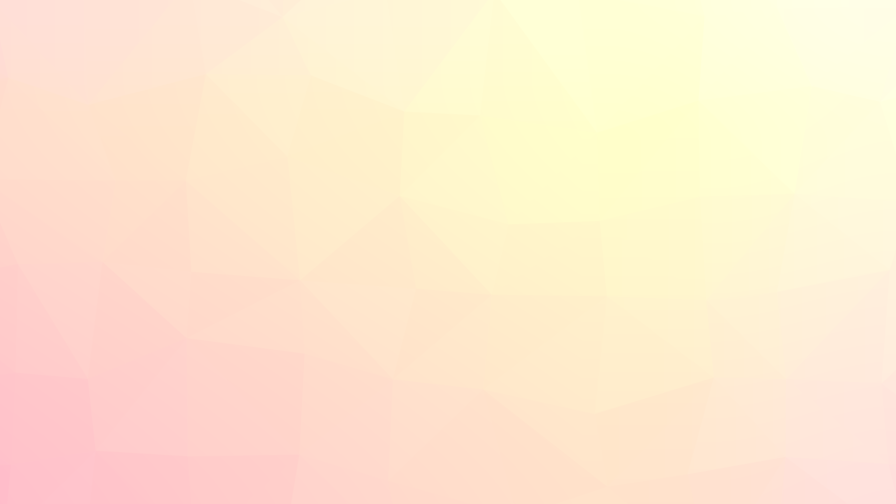
Give the GLSL for this background, as a Shadertoy shader.

```glsl
float hash(vec2 p) {
    vec3 q = fract(p.xyx * vec3(0.1031, 0.1030, 0.0973));
    q += dot(q, q.yzx + 33.33);
    return fract((q.x + q.y) * q.z);
}

// Pastel field: pink lower left, yellow upper right, paler at the far corner
vec3 pastel(vec2 p) {
    vec2 uv = p * vec2(0.5625, 1.0);
    float green = 0.74 + 0.125 * smoothstep(-0.1, 0.85, uv.y)
                + 0.145 * clamp(uv.x / 0.65, 0.0, 1.0)
                - 0.012 * smoothstep(0.8, 1.0, uv.x);
    float blue = 0.795 + 0.07 * smoothstep(0.68, 1.0, uv.x)
               + 0.05 * smoothstep(0.72, 1.0, uv.y);
    return vec3(1.0, green, blue);
}

// Rows of the mesh sag right of centre and rise on the left
float rowBend(vec2 p) {
    float sag = 0.08 * exp(-pow((p.x - 1.1) / 0.25, 2.0));
    float rise = 0.045 * exp(-pow((p.x - 0.42) / 0.22, 2.0));
    return (rise - sag) * smoothstep(1.0, 0.65, p.y);
}

const vec2 CELL = vec2(0.197, 0.185);
const vec2 MESH_ORIGIN = vec2(0.0, 0.075);

vec2 meshVertex(vec2 id) {
    vec2 jitter = vec2(hash(id + 17.0), hash(id + 71.0)) - 0.5;
    vec2 v = (id + 0.42 * jitter) * CELL + MESH_ORIGIN;
    v.y += rowBend(v);
    return v;
}

// Signed distance to the line ab, positive on its left
float edgeSide(vec2 p, vec2 a, vec2 b) {
    vec2 e = normalize(b - a), d = p - a;
    return e.x * d.y - e.y * d.x;
}

// Adds one facet, weighted by its smooth coverage
void addFacet(inout vec4 sum, vec2 p, vec2 a, vec2 b, vec2 c, float seed) {
    float inside = min(edgeSide(p, a, b), min(edgeSide(p, b, c), edgeSide(p, c, a)));
    float aa = 0.8 / iResolution.y;
    float weight = smoothstep(-aa, aa, inside);
    vec3 color = mix(pastel(p), pastel((a + b + c) / 3.0), 0.45);
    color.yz += (seed - 0.5) * vec2(0.014, 0.008);
    sum += vec4(color, 1.0) * weight;
}

void mainImage(out vec4 fragColor, in vec2 fragCoord) {
    vec2 p = fragCoord / iResolution.xy * vec2(16.0 / 9.0, 1.0);
    vec2 home = floor((p - vec2(0.0, rowBend(p)) - MESH_ORIGIN) / CELL);
    vec4 sum = vec4(pastel(p), 1.0) * 0.001;

    // Each nearby cell splits into two triangles along a random diagonal
    for (int j = -1; j <= 1; j++) {
        for (int i = -1; i <= 1; i++) {
            vec2 id = home + vec2(i, j);
            vec2 a = meshVertex(id);
            vec2 b = meshVertex(id + vec2(1.0, 0.0));
            vec2 c = meshVertex(id + vec2(1.0, 1.0));
            vec2 d = meshVertex(id + vec2(0.0, 1.0));
            float seedA = hash(id + 5.3), seedB = hash(id + 9.7);
            if (hash(id + 31.0) < 0.5) {
                addFacet(sum, p, a, b, c, seedA);
                addFacet(sum, p, a, c, d, seedB);
            } else {
                addFacet(sum, p, a, b, d, seedA);
                addFacet(sum, p, b, c, d, seedB);
            }
        }
    }
    fragColor = vec4(clamp(sum.rgb / sum.a, 0.0, 1.0), 1.0);
}
```
